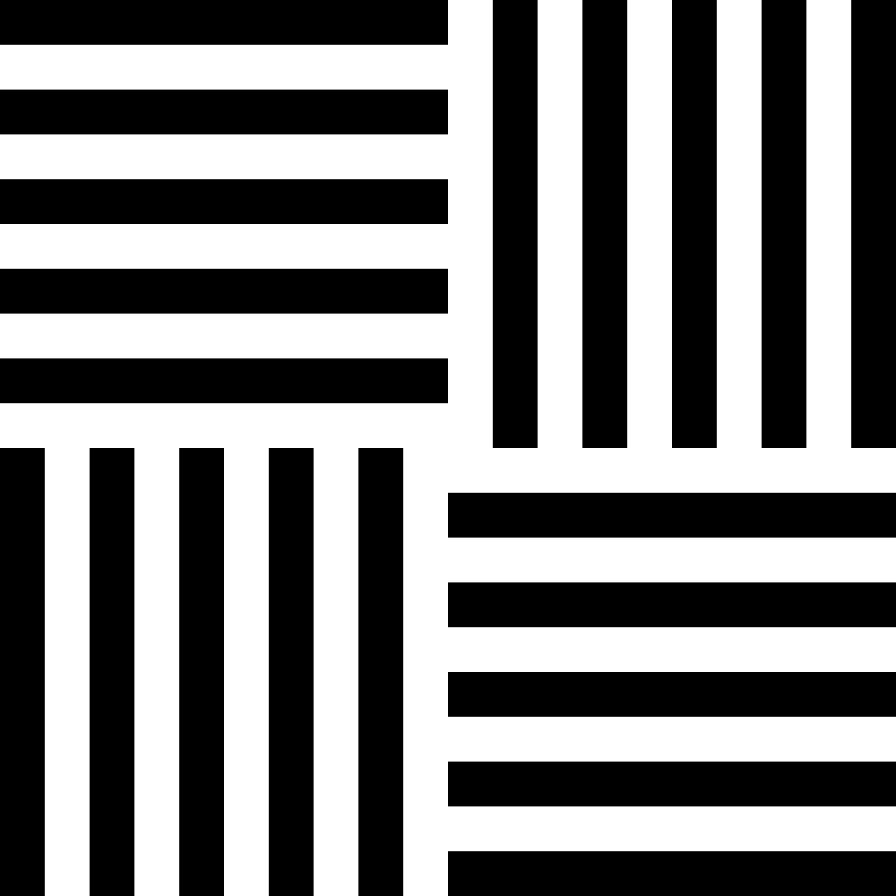
Reproduce this pattern procedurally as a Shadertoy shader.

```glsl
// Basket weave of black and white bars: a two by two checker of square blocks,
// whose bars run across or down in turn; the right column swaps ink and paper.
// One box-filtered square wave draws both the bars and the block layout.

const float TILE_SIZE  = 1.0;   // two blocks, as a share of the canvas
const float BAR_PERIOD = 0.1;   // one black and one white bar
const vec3  INK   = vec3(0.0);
const vec3  PAPER = vec3(1.0);

// Coverage of the first half of every period; x and pixel share one unit
float firstHalf(float x, float period, float pixel) {
    float edgeDistance = 0.25 - abs(fract(x / period + 0.25) - 0.5);
    return clamp(edgeDistance * period / pixel + 0.5, 0.0, 1.0);
}

void mainImage(out vec4 fragColor, in vec2 fragCoord) {
    // Centred square canvas, measured from its top left corner
    float pixel = 1.0 / min(iResolution.x, iResolution.y);
    vec2 p = (fragCoord - 0.5 * iResolution.xy) * pixel;
    p = vec2(0.5 + p.x, 0.5 - p.y);

    // Bars in both directions, each period starting with ink
    float across = firstHalf(p.y, BAR_PERIOD, pixel);
    float down   = firstHalf(p.x, BAR_PERIOD, pixel);

    // Block layout
    float isLeft = firstHalf(p.x, TILE_SIZE, pixel);
    float isTop  = firstHalf(p.y, TILE_SIZE, pixel);

    // Left column starts with ink, right column with paper
    float leftInk  = mix(down, across, isTop);
    float rightInk = 1.0 - mix(across, down, isTop);
    float ink = mix(rightInk, leftInk, isLeft);

    fragColor = vec4(mix(PAPER, INK, ink), 1.0);
}
```
